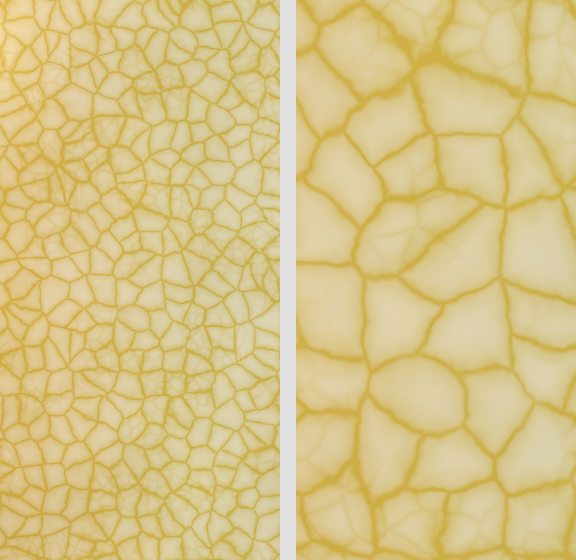
Left, the full canvas; right, a detail of the centre.
Give the GLSL for this texture, as a Shadertoy shader.

```glsl
const float CELLS = 12.0;        // large cells across the width
const float FINE_RATIO = 1.9;    // fine network relative to the large one
const float BEND = 0.42;         // slow warp of the cell walls, in cells
const float FRAY = 0.16;         // fibrous warp of the cell walls, in cells
const float HALO_WIDTH = 0.16;
const float VEIN_WIDTH = 0.045;
const float HALO_DYE = 0.60;
const float VEIN_DYE = 0.26;
const float FINE_DYE = 0.30;
const float PATCH_DYE = 0.30;
const float GRAIN_DYE = 0.16;
const vec3 PALE = vec3(0.880, 0.825, 0.695);
const vec3 HONEY = vec3(0.847, 0.768, 0.525);
const vec3 AMBER = vec3(0.805, 0.682, 0.275);
const vec3 WARM_LIGHT = vec3(1.025, 0.995, 0.965);
const vec3 COOL_LIGHT = vec3(0.980, 1.005, 1.010);

vec2 hash2(vec2 p) {
    uvec2 v = uvec2(ivec2(p) + 4096) * 1664525u + 1013904223u;
    v.x += v.y * 1664525u;
    v.y += v.x * 1664525u;
    v ^= v >> 16u;
    v.x += v.y * 1664525u;
    v.y += v.x * 1664525u;
    v ^= v >> 16u;
    return vec2(v & 65535u) / 65535.0;
}

vec2 noise2(vec2 p) {
    vec2 i = floor(p), f = fract(p);
    f = f * f * (3.0 - 2.0 * f);
    return mix(mix(hash2(i), hash2(i + vec2(1, 0)), f.x),
               mix(hash2(i + vec2(0, 1)), hash2(i + vec2(1, 1)), f.x), f.y);
}

vec2 fbm2(vec2 p) {
    vec2 sum = vec2(0.0);
    float gain = 0.533;
    for (int i = 0; i < 4; i++) {
        sum += gain * noise2(p);
        p = mat2(1.6, 1.2, -1.2, 1.6) * p + 17.3;
        gain *= 0.5;
    }
    return sum;
}

// Distance to the nearest Voronoi wall
float wallDistance(vec2 p) {
    vec2 cell = floor(p), f = fract(p);
    vec2 nearest = vec2(0.0), nearestCell = vec2(0.0);
    float best = 8.0;
    for (int y = -1; y <= 1; y++)
    for (int x = -1; x <= 1; x++) {
        vec2 g = vec2(x, y);
        vec2 r = g + hash2(cell + g) - f;
        float d = dot(r, r);
        if (d < best) { best = d; nearest = r; nearestCell = g; }
    }
    float wall = 8.0;
    for (int y = -2; y <= 2; y++)
    for (int x = -2; x <= 2; x++) {
        vec2 g = nearestCell + vec2(x, y);
        vec2 r = g + hash2(cell + g) - f;
        vec2 across = r - nearest;
        if (dot(across, across) > 1e-5)
            wall = min(wall, dot(0.5 * (nearest + r), normalize(across)));
    }
    return max(wall, 0.0);
}

void mainImage(out vec4 fragColor, in vec2 fragCoord) {
    vec2 uv = fragCoord / iResolution.xy;
    vec2 p = CELLS * fragCoord / iResolution.x;

    // Warped cell space
    vec2 q = p + BEND * (noise2(p * 0.9) - 0.5) + FRAY * (fbm2(p * 3.5 + 31.0) - 0.5);
    vec2 patches = fbm2(p * 0.33 + 5.0);
    vec2 grain = fbm2(p * 2.2 + 71.0);

    // Large veins with soft halos
    float wall = wallDistance(q);
    float spread = 0.65 + 0.7 * noise2(p * 0.8 + 43.0).x;
    float vein = wall / (VEIN_WIDTH * spread);
    float dye = HALO_DYE * exp(-wall / (HALO_WIDTH * spread))
              + VEIN_DYE * exp(-vein * vein) * (0.5 + grain.y);

    // Broken fine veins
    float fine = wallDistance(q * FINE_RATIO + 57.0);
    float fineMask = smoothstep(0.35, 0.75, noise2(p * 0.7 + 11.0).y);
    dye += FINE_DYE * fineMask * exp(-fine / 0.11);

    // Uneven soaking, heavier on the left
    dye += PATCH_DYE * (patches.x - 0.5) + GRAIN_DYE * (grain.x - 0.5);
    dye += 0.10 * (0.5 - uv.x) + 0.07;
    dye = clamp(dye, 0.0, 1.0);

    vec3 color = mix(PALE, HONEY, smoothstep(0.0, 0.45, dye) * 0.5 + min(dye / 0.9, 0.5));
    color = mix(color, AMBER, clamp((dye - 0.42) / 0.5, 0.0, 1.0));

    // Side light, brightest at the upper left
    color *= mix(WARM_LIGHT, COOL_LIGHT, smoothstep(0.0, 0.8, uv.x));
    color *= 1.0 + 0.05 * (patches.y - 0.5);
    color += 0.07 * exp(-6.0 * length((uv - vec2(0.0, 0.92)) * vec2(1.0, 1.5)));
    color *= 1.0 - 0.06 * exp(-5.0 * length((uv - vec2(0.0, 0.05)) * vec2(1.0, 1.5)));
    fragColor = vec4(clamp(color, 0.0, 1.0), 1.0);
}
```
